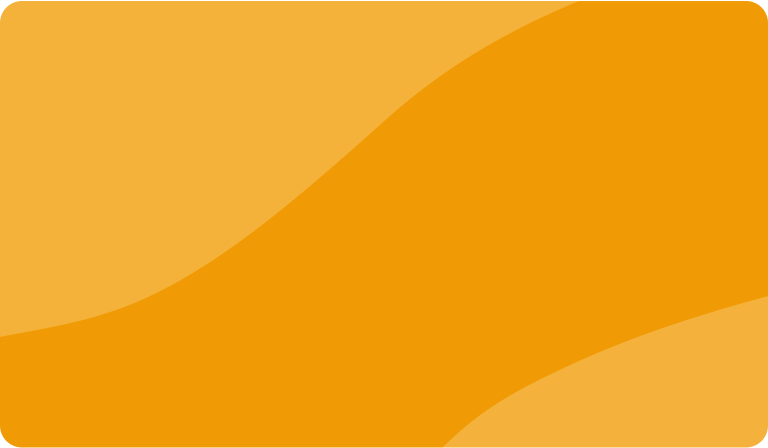
Write a Shadertoy shader that draws this background.

```glsl
// Draws an orange rounded card with two paler areas bounded by flowing curves.

const vec3 PAPER = vec3(1.0);
const vec3 ORANGE = vec3(0.941, 0.608, 0.018);
const vec3 UPPER_AMBER = vec3(0.957, 0.698, 0.227);
const vec3 LOWER_AMBER = vec3(0.957, 0.698, 0.239);

// Cubic through two knots (x, height, slope), with straight ends beyond them
float hermite(float x, vec3 a, vec3 b) {
    float span = b.x - a.x;
    float t = clamp((x - a.x) / span, 0.0, 1.0);
    float s = 1.0 - t;
    float height = s * s * ((1.0 + 2.0 * t) * a.y + t * span * a.z)
                 + t * t * ((1.0 + 2.0 * s) * b.y - s * span * b.z);
    return height + a.z * min(x - a.x, 0.0) + b.z * max(x - b.x, 0.0);
}

// Signed distance to a box with rounded corners
float roundedBox(vec2 p, vec2 halfSize, float radius) {
    vec2 q = abs(p) - halfSize + radius;
    return length(max(q, 0.0)) + min(max(q.x, q.y), 0.0) - radius;
}

// Coverage of the positive side, one pixel wide at the edge
float coverage(float field) {
    float pixel = length(vec2(dFdx(field), dFdy(field)));
    return clamp(field / max(pixel, 1e-6) + 0.5, 0.0, 1.0);
}

// Rising S-shaped edge of the upper area
float upperEdge(float x) {
    vec3 start = vec3(0.0, 0.248, 0.19);
    vec3 bend = vec3(0.291, 0.320, 0.40);
    vec3 crest = vec3(0.861, 0.7328, 0.895);
    vec3 end = vec3(1.292, 0.9978, 0.42);
    if (x < bend.x) return hermite(x, start, bend);
    if (x < crest.x) return hermite(x, bend, crest);
    return hermite(x, crest, end);
}

// Arched edge of the lower right area
float lowerEdge(float x) {
    vec3 start = vec3(0.988, 0.001, 1.01);
    vec3 middle = vec3(1.253, 0.176, 0.475);
    vec3 end = vec3(1.718, 0.340, 0.27);
    if (x < middle.x) return hermite(x, start, middle);
    return hermite(x, middle, end);
}

void mainImage(out vec4 fragColor, in vec2 fragCoord) {
    // Canvas height is one unit
    vec2 p = fragCoord / iResolution.y;
    float aspect = iResolution.x / iResolution.y;

    // Curved areas
    vec3 color = mix(ORANGE, UPPER_AMBER, coverage(p.y - upperEdge(p.x)));
    color = mix(color, LOWER_AMBER, coverage(lowerEdge(p.x) - p.y));

    // Card outline, with thin margins below and above
    vec2 low = vec2(0.0, 0.0012);
    vec2 high = vec2(aspect, 0.9977);
    float card = roundedBox(p - 0.5 * (low + high), 0.5 * (high - low), 0.049);
    float inside = clamp(0.5 - card * iResolution.y, 0.0, 1.0);
    fragColor = vec4(mix(PAPER, color, inside), 1.0);
}
```
